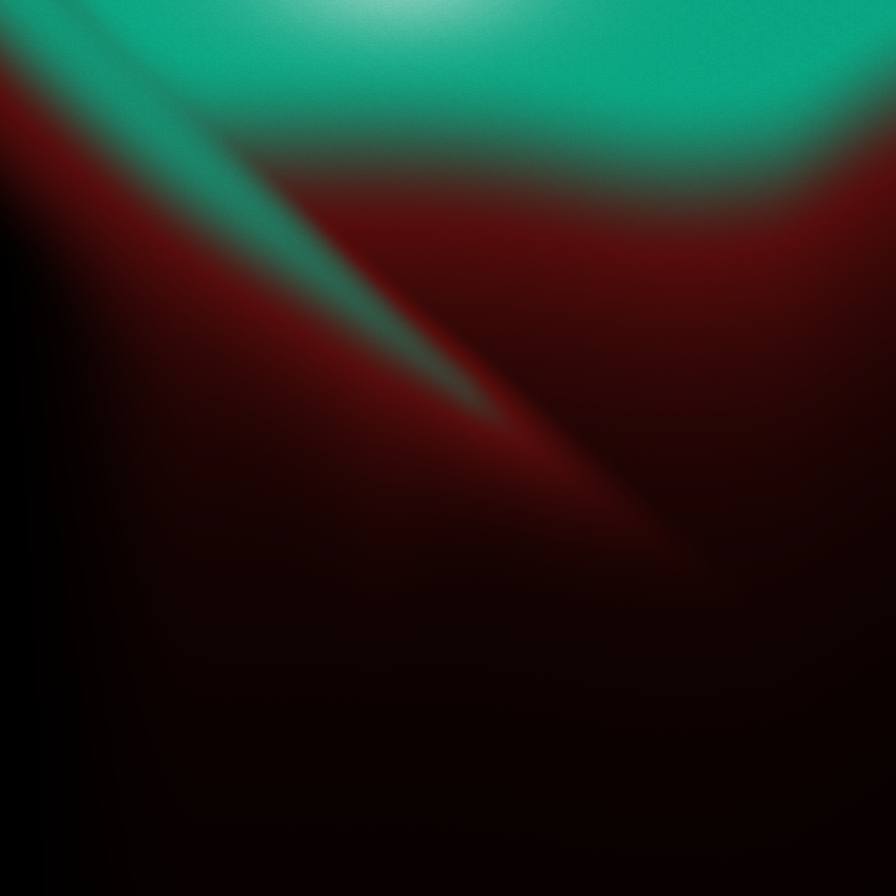
A Shadertoy shader for this background:

```glsl
// Draws a soft teal aurora along the top with a tapering diagonal beam over deep red and black.

const vec3 TEAL = vec3(0.04, 0.65, 0.51);
const vec3 PALE = vec3(0.56, 0.82, 0.75);
const vec3 RED = vec3(0.315, 0.046, 0.042);
const vec3 NIGHT = vec3(0.025, 0.002, 0.002);

float hash(vec2 p) {
    return fract(sin(dot(p, vec2(127.1, 311.7))) * 43758.5453);
}

float gauss(float x, float center, float width) {
    float d = (x - center) / width;
    return exp(-d * d);
}

float smoothMin(float a, float b, float k) {
    float h = max(k - abs(a - b), 0.0) / k;
    return min(a, b) - 0.25 * k * h * h;
}

// Coolness of the upper curtain: grows with depth below a wavy edge.
float curtain(vec2 p) {
    float sag = 0.035 * gauss(p.x, 0.76, 0.17);
    float rightLift = 0.07 * smoothstep(0.85, 1.05, p.x);
    float leftLift = max(1.0 - p.x / 0.25, 0.0);
    return p.y - sag + rightLift + 0.25 * leftLift * leftLift;
}

// Coolness of the beam: steep above its crest, a long red tail below.
float beam(vec2 p) {
    float crest = -0.04 + 1.03 * p.x - 0.22 * p.x * p.x;
    float slope = 1.03 - 0.44 * p.x;
    float side = (p.y - crest) / sqrt(1.0 + slope * slope);

    float core = 0.095 + 0.1 * pow(p.x / 0.53, 1.6)
               + 1.6 * pow(max(p.x - 0.52, 0.0), 1.35);
    float above = mix(0.055, 0.036, smoothstep(0.2, 0.5, p.x));
    float soft = mix(0.032, 0.012, smoothstep(0.15, 0.4, p.x));
    float steep = 2.0 + 1.2 * smoothstep(0.4, 0.58, p.x);

    float upper = 0.11 * side * side / (above * above);
    float lower = steep * (sqrt(side * side + soft * soft) - soft);
    return core + (side < 0.0 ? upper : lower);
}

// Coolness to colour: teal, then brown, then red fading into night.
vec3 palette(float cool) {
    vec3 ember = NIGHT + RED * exp(-4.8 * max(cool - 0.25, 0.0));
    return mix(TEAL, ember, smoothstep(0.06, 0.26, cool));
}

void mainImage(out vec4 fragColor, in vec2 fragCoord) {
    vec2 uv = fragCoord / iResolution.xy;
    vec2 p = vec2(uv.x, 1.0 - uv.y); // y is depth from the top

    float cool = smoothMin(curtain(p), beam(p), 0.05);
    vec3 color = palette(cool);

    // Pale highlight at the top edge
    float highlight = gauss(p.x, 0.445, 0.16) * gauss(p.y, -0.025, 0.07);
    color = mix(color, PALE, 0.9 * highlight);

    // Black shade on the cool left side
    float leftShade = smoothstep(-0.02, 0.22, p.x);
    color *= mix(1.0, leftShade, smoothstep(0.28, 0.5, cool));

    // Fine grain
    float grain = hash(floor(uv * 512.0)) - 0.5;
    color += color * grain * 0.04;

    fragColor = vec4(clamp(color, 0.0, 1.0), 1.0);
}
```
